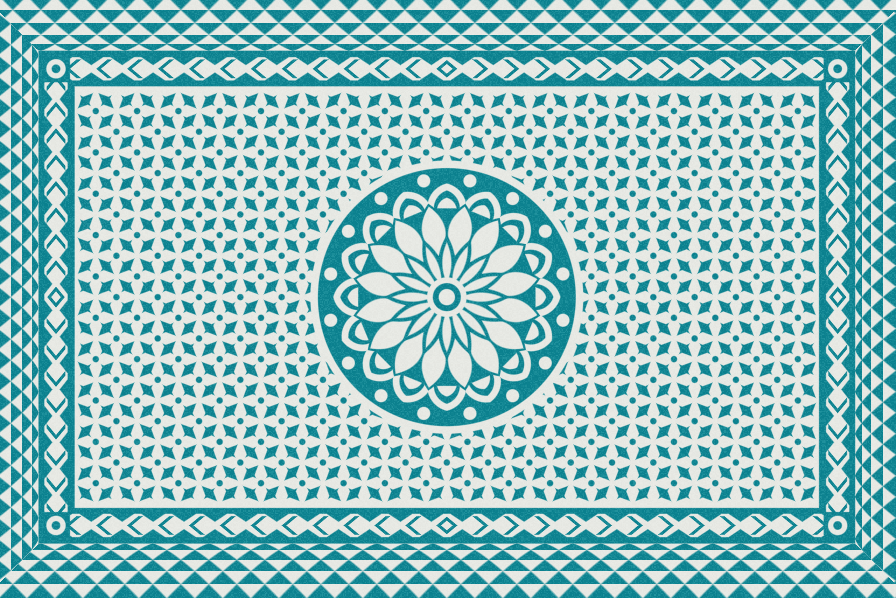
Write a Shadertoy shader that draws this pattern.

```glsl
// A teal and white printed card back: a triangle frame, a chain border,
// a lattice of diagonal leaves and a sixteen-fold flower medallion.
// Every part is a folded distance; the canvas is 768 by 512 units.

const vec3 PAPER = vec3(.905, .912, .892);
const vec3 TEAL = vec3(.04, .50, .555);

float soft;  // half width of a smoothed edge

float hash(vec2 p) {
    return fract(sin(dot(p, vec2(12.9898, 78.233))) * 43758.5453);
}

float fill(float d) {
    return smoothstep(soft, -soft, d);
}

float rhombus(vec2 p, vec2 halfSize) {
    vec2 q = abs(p) / halfSize;
    return (q.x + q.y - 1.) * halfSize.x * halfSize.y / length(halfSize);
}

float box(vec2 p, vec2 halfSize) {
    vec2 q = abs(p) - halfSize;
    return max(q.x, q.y);
}

// Pointed petal along x, from inner to outer radius
float petal(vec2 p, float inner, float outer, float width) {
    float x = (p.x - .5 * (inner + outer)) / (.5 * (outer - inner));
    return (abs(p.y) - width * (1. - x * x)) * .8;
}

// Pointed arch opening inward along x
float ogive(vec2 p, float base, float spread, float radius) {
    return length(vec2(p.x - base, abs(p.y) + spread)) - radius;
}

// Fold the plane into sixteen wedges, each centred on the x axis
vec2 wedge(vec2 p, float turn) {
    float sector = radians(22.5);
    float a = atan(p.x, p.y) + turn * sector;
    a = mod(a + .5 * sector, sector) - .5 * sector;
    return length(p) * vec2(cos(a), sin(a));
}

// Staggered rows of triangles that grow outward, mitred at the corners
float triangleFrame(vec2 p) {
    vec2 e = abs(p) - vec2(350, 211);
    bool side = e.x > e.y;
    float row = 5. * pow(max(max(e.x, e.y), 0.) / 47., .75);
    float t = (side ? p.y / 18. : p.x / 24.) + .5 * floor(row);
    return fill((abs(fract(t) - .5) * 2. - fract(row)) * 5.);
}

// White links running out from the middle of each side, rings at corners
float chain(vec2 p) {
    vec2 a = abs(p), e = a - vec2(335, 195.5);
    bool side = e.x > e.y;
    float pitch = side ? 22.6 : 26.5;
    float t = side ? a.y : a.x, v = side ? e.x : e.y;
    float s = t - pitch * round(t / pitch);
    float link = max(rhombus(vec2(s, v), vec2(pitch * .68, 12)), abs(v) - 10.);
    float slit = max(abs(s + 1.2 * abs(v) - 7.) - 2., abs(v) - 8.);
    float white = fill(max(link, t - (side ? 184. : 323.))) * (1. - fill(slit));
    return max(white, fill(abs(length(e) - 6.) - 2.3));
}

// Barbed leaves in alternating diagonals, with dots in the open corners
float lattice(vec2 p) {
    vec2 g = p / 17.7, cell = floor(g);
    vec2 q = (g - cell - .5) * 17.7;
    if (mod(cell.x + cell.y, 2.) < .5) q.x = -q.x;
    q = vec2(q.x + q.y, q.y - q.x) * .7071;
    float leaf = min(rhombus(q, vec2(9, 4.2)), rhombus(q, vec2(2.6, 6.2)));
    vec2 corner = round(g);
    float dots = length(g - corner) * 17.7 - 2.7;
    if (mod(corner.x + corner.y, 2.) > .5) dots = 9.;
    vec2 inner = vec2(17.5, 9.5) * 17.7;
    float ink = max(fill(leaf), fill(dots) * fill(box(p, inner)));
    return ink * fill(box(p, vec2(18, 10) * 17.7));
}

// White parts of the flower, painted from the rim to the eye
float flower(vec2 p) {
    float r = length(p);
    vec2 a = wedge(p, 0.), b = wedge(p, .5);
    // Rim dots and pointed arches
    float white = fill(length(b - vec2(101.5, 0)) - 5.6);
    float arch = ogive(a, 76., 5., 19.);
    white = max(white, fill(max(abs(arch) - 2.9, 74. - a.x)));
    // Small leaf tips under the arches
    white = max(white, fill(max(ogive(a, 74., 3., 11.5), 76. - a.x)));
    // Broad petals, then narrow spikes, each with a teal outline
    float broad = petal(b, 36., 79., 10.);
    white *= 1. - fill(broad - 2.);
    white = max(white, fill(broad));
    float spike = petal(a, 12., 47., 3.9);
    white *= 1. - fill(spike - 2.6);
    white = max(white, fill(spike));
    // Concentric eye
    white = mix(white, 1., fill(r - 17.));
    white = mix(white, 0., fill(r - 12.));
    return mix(white, 1., fill(r - 7.));
}

void mainImage(out vec4 fragColor, in vec2 fragCoord) {
    vec2 uv = fragCoord / iResolution.xy;
    vec2 p = uv * vec2(768, 512) - vec2(383, 257.6);
    soft = 410. / iResolution.y;

    float ink = triangleFrame(p);
    ink = mix(ink, 1. - chain(p), fill(box(p, vec2(350, 211))));
    ink = mix(ink, lattice(p), fill(box(p, vec2(319, 180.5))));
    float r = length(p);
    ink = mix(ink, 0., fill(r - 117.));
    ink = mix(ink, 1. - flower(p), fill(r - 110.5));

    // Speckled print grain
    float grain = hash(floor(uv * vec2(768, 512)));
    vec3 teal = mix(TEAL, vec3(.17, .61, .65), .7 * grain * grain);
    vec3 color = mix(PAPER + .02 * (grain - .5), teal, ink);
    fragColor = vec4(color, 1);
}
```
